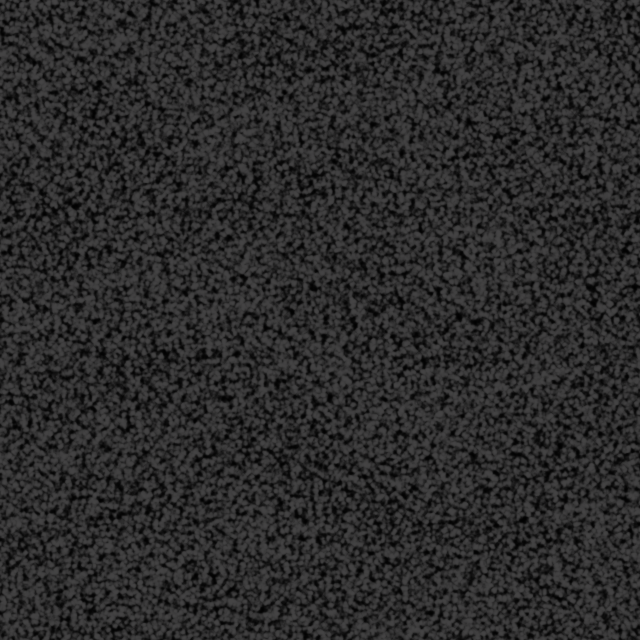
Give the GLSL for this texture, as a WebGL 2 fragment shader.

```glsl
#version 300 es
precision highp float;
// Dark, gritty asphalt: tiny packed grains split by narrow black crevices.
// Cellular domes and rotated gradient noise sum to a roughly unit-variance
// height, which a soft S-curve turns into charcoal tones.

uniform vec2 u_resolution;
out vec4 fragColor;

const float GRAIN_FREQ  = 103.0;  // grains across the canvas
const float LUMP_FREQ   = 117.0;  // irregular lumps breaking up the grains
const float GRIT_FREQ   = 187.0;  // finest roughness
const float PIT_FREQ    = 47.0;   // larger dark pits
const float PATCH_FREQ  = 7.0;    // faint broad unevenness

const float GRAIN_AMOUNT = 0.66;
const float LUMP_AMOUNT  = 0.58;
const float GRIT_AMOUNT  = 0.32;
const float PIT_AMOUNT   = 0.34;
const float PATCH_AMOUNT = 0.10;

const vec3  BRIGHTEST  = vec3(0.272, 0.269, 0.271);
const float TONE_SHIFT = 0.50;    // raises the midtones
const float TONE_SLOPE = 1.30;    // contrast of the height

const float TAU = 6.2831853;
const float GRAIN_MEAN = 0.46;    // average distance to a grain centre
const float GRAIN_DEV  = 0.20;    // and its deviation
const float NOISE_DEV  = 0.216;   // deviation of gradient noise

// Two random values in 0..1 for an integer cell and a layer seed
vec2 hash2(vec2 cell, float seed) {
  uvec2 q = uvec2(ivec2(cell) + 4096) + uvec2(uint(seed) * 7919u);
  q = q * 1664525u + 1013904223u;
  q.x += q.y * 1664525u;
  q.y += q.x * 1664525u;
  q ^= q >> 16u;
  q.x += q.y * 1664525u;
  q.y += q.x * 1664525u;
  q ^= q >> 16u;
  return vec2(q & 65535u) / 65535.0;
}

vec2 rotate(vec2 p, float angle) {
  float c = cos(angle), s = sin(angle);
  return vec2(c * p.x - s * p.y, s * p.x + c * p.y);
}

float cornerSlope(vec2 cell, vec2 offset, float seed) {
  float angle = TAU * hash2(cell, seed).x;
  return dot(vec2(cos(angle), sin(angle)), offset);
}

// Gradient noise scaled to unit deviation; each layer has its own rotation
float noise(vec2 uv, float freq, float seed) {
  vec2 p = rotate(uv * freq, seed * 0.73) + seed * 3.37;
  vec2 cell = floor(p);
  vec2 f = p - cell;
  vec2 w = f * f * f * (f * (f * 6.0 - 15.0) + 10.0);
  vec2 e = vec2(1.0, 0.0);
  float low  = mix(cornerSlope(cell, f, seed),
                   cornerSlope(cell + e.xy, f - e.xy, seed), w.x);
  float high = mix(cornerSlope(cell + e.yx, f - e.yx, seed),
                   cornerSlope(cell + e.xx, f - e.xx, seed), w.x);
  return mix(low, high, w.y) / NOISE_DEV;
}

// Domes around scattered centres, scaled to unit deviation
float grains(vec2 uv, float seed) {
  vec2 p = rotate(uv * GRAIN_FREQ, 0.4);
  vec2 cell = floor(p);
  float nearest = 8.0;
  for (int y = -1; y <= 1; y++) {
    for (int x = -1; x <= 1; x++) {
      vec2 neighbour = cell + vec2(x, y);
      vec2 toCentre = neighbour + hash2(neighbour, seed) - p;
      nearest = min(nearest, dot(toCentre, toCentre));
    }
  }
  return (GRAIN_MEAN - sqrt(nearest)) / GRAIN_DEV;
}

void main() {
  vec2 uv = gl_FragCoord.xy / min(u_resolution.x, u_resolution.y);

  // Surface height
  float height = GRAIN_AMOUNT * grains(uv, 1.0)
               + LUMP_AMOUNT  * noise(uv, LUMP_FREQ, 2.0)
               + GRIT_AMOUNT  * noise(uv, GRIT_FREQ, 3.0)
               + PIT_AMOUNT   * noise(uv, PIT_FREQ, 4.0)
               + PATCH_AMOUNT * noise(uv, PATCH_FREQ, 5.0);

  // Tone: crevices fall to black, grain tops level off
  float tone = 1.0 / (1.0 + exp(-(TONE_SHIFT + TONE_SLOPE * height)));
  fragColor = vec4(BRIGHTEST * tone, 1.0);
}
```
